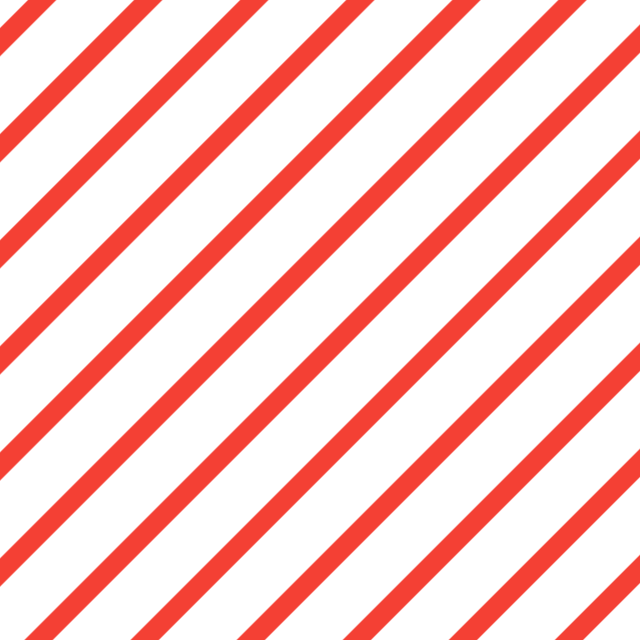
Write a Shadertoy shader that draws this pattern.

```glsl
// Even red diagonal stripes on white, rising from lower left to upper right.
// Distance along the stripe normal is folded by the period, then each band
// is filled from its distance to the nearest centre line.

const vec3 PAPER_COLOR = vec3(1.0);
const vec3 STRIPE_COLOR = vec3(0.957, 0.251, 0.204);

// Lengths in canvas units, measured across the stripes
const float PERIOD = 0.11719;
const float STRIPE_WIDTH = 0.03125;
const float FIRST_CENTER = 0.0466;   // from the upper left corner
const vec2 STRIPE_NORMAL = vec2(0.70711, -0.70711);
const float EDGE_SOFTNESS = 0.0015;  // half-width of the edge blend

// Signed distance to the nearest stripe, negative inside
float stripeDistance(vec2 p) {
    float across = dot(p - vec2(0.0, 1.0), STRIPE_NORMAL) - FIRST_CENTER;
    float fromCenter = abs(fract(across / PERIOD + 0.5) - 0.5) * PERIOD;
    return fromCenter - 0.5 * STRIPE_WIDTH;
}

void mainImage(out vec4 fragColor, in vec2 fragCoord) {
    vec2 uv = fragCoord / iResolution.xy;

    // Keep the blend at least about one pixel wide on small canvases
    float blend = max(EDGE_SOFTNESS, 0.6 / min(iResolution.x, iResolution.y));
    float stripe = 1.0 - smoothstep(-blend, blend, stripeDistance(uv));

    fragColor = vec4(mix(PAPER_COLOR, STRIPE_COLOR, stripe), 1.0);
}
```
